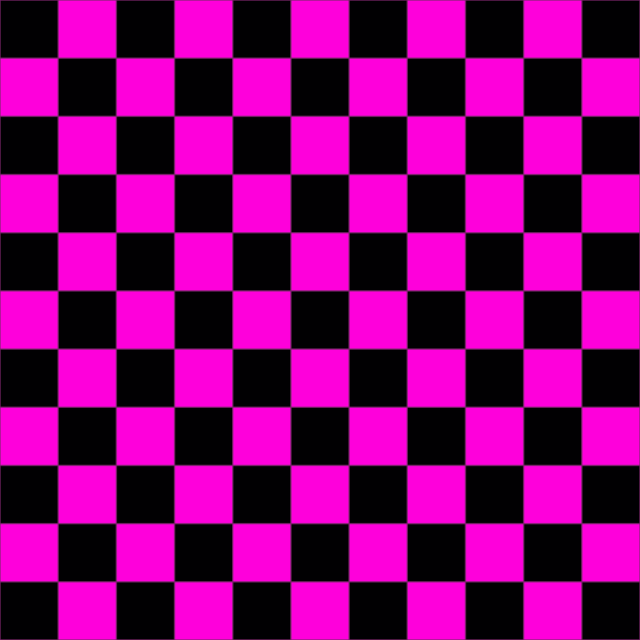
Write a Shadertoy shader that draws this pattern.

```glsl
// Signed distance to the nearest cell boundary: positive in even cells, negative in odd ones
vec2 cellSide(vec2 p) {
    return abs(mod(p - 0.5, 2.0) - 1.0) - 0.5;
}

void mainImage(out vec4 fragColor, in vec2 fragCoord) {
    // Eleven squares across and down
    vec2 p = 11.0 * fragCoord / iResolution.xy;

    // Soft boundaries, never narrower than a pixel
    vec2 softness = max(vec2(0.021), 11.0 / iResolution.xy);
    vec2 side = clamp(cellSide(p) / softness, -1.0, 1.0);
    float parity = side.x * side.y;

    // Black where both indices agree, magenta elsewhere
    vec3 color = mix(vec3(0.005, 0.0, 0.006), vec3(0.995, 0.0, 0.86), 0.5 - 0.5 * parity);

    // Slightly greyed seams
    color.g += 0.11 * (1.0 - parity * parity);

    fragColor = vec4(color, 1.0);
}
```
